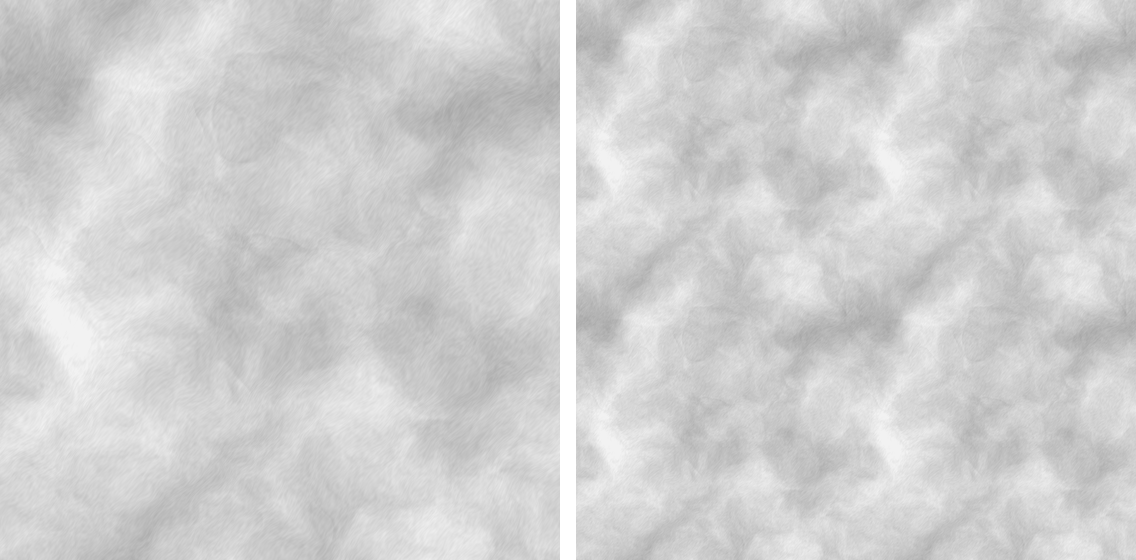
Left: one tile. Right: repeated 2 by 2.
This texture is drawn by a Shadertoy shader. Its source:

```glsl
// Random unit gradient of a lattice cell, wrapped to the period
vec2 cellGradient(vec2 cell, vec2 period, float seed) {
    uvec2 c = uvec2(mod(cell, period));
    uint h = c.x * 1597334677u ^ c.y * 3812015801u ^ uint(seed) * 2798796415u;
    h = (h ^ (h >> 16)) * 2146121005u;
    h = (h ^ (h >> 15)) * 2221713035u;
    h ^= h >> 16;
    float angle = 6.2832 * float(h & 65535u) / 65536.0;
    return vec2(cos(angle), sin(angle));
}

// Tiling gradient noise, about -0.7 to 0.7
float gradientNoise(vec2 p, vec2 period, float seed) {
    vec2 cell = floor(p), f = p - cell;
    vec2 blend = f * f * f * (f * (f * 6.0 - 15.0) + 10.0);
    vec2 e = vec2(1.0, 0.0);
    float a = dot(cellGradient(cell, period, seed), f);
    float b = dot(cellGradient(cell + e.xy, period, seed), f - e.xy);
    float c = dot(cellGradient(cell + e.yx, period, seed), f - e.yx);
    float d = dot(cellGradient(cell + e.xx, period, seed), f - e.xx);
    return mix(mix(a, b, blend.x), mix(c, d, blend.x), blend.y);
}

float fbm(vec2 uv, float period, int octaves, float gain, float seed) {
    float sum = 0.0, amplitude = 1.0;
    for (int i = 0; i < octaves; i++) {
        sum += amplitude * gradientNoise(uv * period, vec2(period), seed + float(i));
        period *= 2.0;
        amplitude *= gain;
    }
    return sum;
}

// Rounded puffs parted by thin dark valleys, centred on zero
float puffs(vec2 uv, float period, float seed) {
    float sum = 0.0, amplitude = 1.0;
    for (int i = 0; i < 4; i++) {
        float n = gradientNoise(uv * period, vec2(period), seed + float(i));
        sum += amplitude * (sqrt(n * n + 0.0015) - 0.19);
        period *= 2.0;
        amplitude *= 0.62;
    }
    return sum;
}

// Whole-number shear keeps the tiling and stretches features along the diagonal
vec2 diagonal(vec2 uv) {
    return vec2(uv.x, uv.y - uv.x);
}

// Short smooth crease, light on one side and dark on the other
float crease(vec2 uv, float period, float seed) {
    float level = fbm(uv, period, 2, 0.3, seed);
    float side = smoothstep(-0.025, 0.025, level) * 2.0 - 1.0;
    float mask = smoothstep(0.05, 0.4, gradientNoise(uv * 6.0, vec2(6.0), seed + 9.0));
    return side * exp(-14.0 * abs(level)) * mask;
}

float fibres(vec2 uv, vec2 period, float seed) {
    return gradientNoise(diagonal(uv) * period, period, seed);
}

void mainImage(out vec4 fragColor, in vec2 fragCoord) {
    vec2 uv = fragCoord / iResolution.xy;

    // Bend the domain into soft folds
    vec2 bend = vec2(fbm(uv, 4.0, 4, 0.5, 11.0), fbm(uv, 4.0, 4, 0.5, 23.0));
    vec2 folded = uv + 0.07 * bend;

    // Cloudy light and shade
    float grey = 0.811;
    grey += 0.145 * fbm(folded, 3.0, 8, 0.58, 37.0);
    grey += 0.07 * fbm(diagonal(folded), 3.0, 5, 0.54, 53.0);

    // Crumpled puffs
    grey += 0.055 * puffs(folded, 9.0, 83.0);

    // Creases
    grey += 0.03 * crease(uv + 0.03 * bend, 4.0, 71.0);
    grey += 0.024 * crease(uv + 0.03 * bend, 7.0, 97.0);

    // Fine slanting fibres
    vec2 strand = uv + 0.025 * bend;
    grey += 0.026 * fibres(strand, vec2(78.0, 106.0), 131.0);
    grey += 0.036 * fibres(strand, vec2(130.0, 200.0), 151.0);

    fragColor = vec4(vec3(clamp(grey, 0.66, 0.95)), 1.0);
}
```
